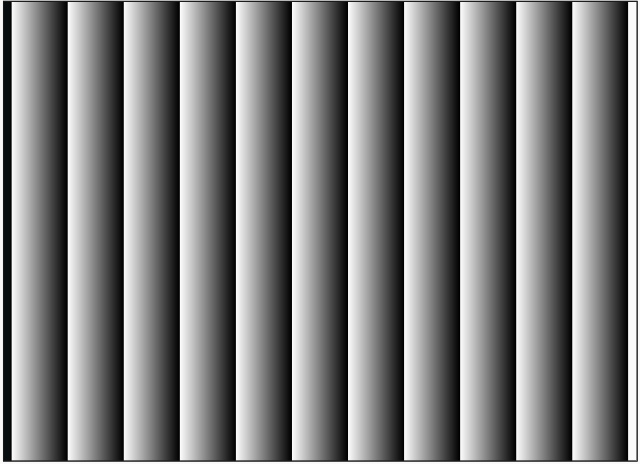
This pattern is drawn by a WebGL 1 fragment shader. Its source:

```glsl
precision highp float;

uniform vec2 u_resolution;

// Signed distance to an axis-aligned box
float boxDistance(vec2 p, vec2 halfSize) {
  vec2 d = abs(p) - halfSize;
  return length(max(d, 0.0)) + min(max(d.x, d.y), 0.0);
}

// White-to-black sawtooth whose jump is softened over one pixel
float sawtoothRamp(float t, float pixelWidth) {
  float phase = fract(t + 0.5 * pixelWidth);
  return min(1.0 - phase, phase / pixelWidth);
}

void main() {
  // Canvas width is one unit
  float pixel = 1.0 / u_resolution.x;
  vec2 p = gl_FragCoord.xy * pixel;
  float height = u_resolution.y * pixel;

  // Eleven vertical ramps between the two end strips
  float rampWidth = 0.0876;
  float t = (p.x - 0.0182) / rampWidth;
  float pixelInRamp = pixel / rampWidth;
  vec3 color = vec3(sawtoothRamp(t, pixelInRamp));

  // Flat dark strip on the left, flat light strip on the right
  float leftStrip = 1.0 - smoothstep(0.0145, 0.0145 + pixel, p.x);
  float rightStrip = smoothstep(-0.5, 0.5, (t - 11.0) / pixelInRamp);
  color = mix(color, vec3(0.03, 0.05, 0.06), leftStrip);
  color = mix(color, vec3(0.98), rightStrip);

  // White margin and thin dark frame
  vec2 frameCenter = vec2(0.5005, 0.5 * height + 0.0013);
  vec2 frameHalfSize = vec2(0.495, 0.5 * height - 0.0033);
  float d = boxDistance(p - frameCenter, frameHalfSize);
  color = mix(color, vec3(0.98), smoothstep(-0.5, 0.5, d / pixel));
  float frame = 1.0 - smoothstep(-0.5, 0.5, (abs(d) - 0.001) / pixel);
  color = mix(color, vec3(0.1), frame);

  gl_FragColor = vec4(color, 1.0);
}
```
